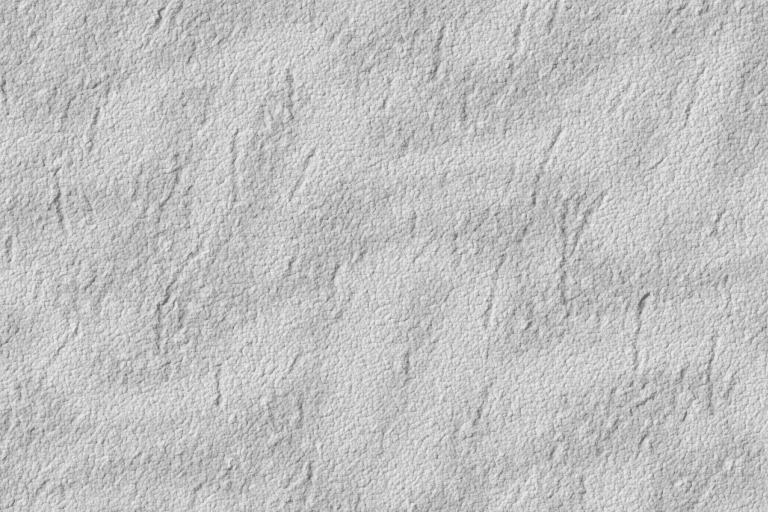
Give the GLSL for this texture, as a Shadertoy shader.

```glsl
// Pale grey rough plaster with fine grain, crumbs, pits and steep trowel scratches, lit from the upper left.

vec2 hash2(vec2 cell) {
    vec3 h = fract(vec3(cell.xyx) * vec3(0.1031, 0.1030, 0.0973));
    h += dot(h, h.yzx + 33.33);
    return fract((h.xx + h.yz) * h.zy);
}

// Cellular domes: squared distance to the nearest grain, with uneven grain heights
float grains(vec2 q) {
    vec2 base = floor(q);
    float nearest = 2.0;
    for (int y = -1; y <= 1; y++)
    for (int x = -1; x <= 1; x++) {
        vec2 cell = base + vec2(x, y);
        vec2 rel = q - cell - hash2(cell);
        nearest = min(nearest, dot(rel, rel) + 0.5 * hash2(cell + 71.0).x);
    }
    return -nearest;
}

// Separate crumbs standing on a flat floor
float crumbs(vec2 q) {
    return max(grains(q), -0.36);
}

// Sparse round holes
float pits(vec2 q) {
    return -max(grains(q) + 0.16, 0.0);
}

// Broad patches, stretched along a rising diagonal: 0 smooth, 1 rough
float roughness(vec2 p) {
    vec2 q = mat2(0.75, -0.66, 0.66, 0.75) * p * vec2(10.0, 17.0);
    q += 1.3 * sin(q.yx * 0.73 + vec2(1.0, 4.0));
    float waves = sin(q.x + 0.6 * q.y) + sin(1.7 * q.y - 0.5 * q.x + 2.0)
                + 0.7 * sin(2.9 * q.x + 1.3 * q.y + 5.0);
    return smoothstep(-1.8, 1.6, waves);
}

// Scattered, slightly bowed grooves with a low rim pushed up beside them
float scratches(vec2 q, float width, float share) {
    vec2 base = floor(q);
    float height = 0.0;
    for (int y = -1; y <= 1; y++)
    for (int x = -1; x <= 1; x++) {
        vec2 cell = base + vec2(x, y);
        vec2 rnd = hash2(cell + 13.0);
        vec2 shape = hash2(cell + 47.0);
        float angle = 1.25 + (shape.x - 0.5) * 0.9;
        vec2 along = vec2(cos(angle), sin(angle));
        vec2 rel = q - cell - rnd;
        float t = dot(rel, along);
        float side = dot(rel, vec2(-along.y, along.x)) + (shape.y - 0.5) * 0.6 * t * t;
        float halfLength = mix(0.12, 0.46, shape.y);
        float d = length(vec2(max(abs(t) - halfLength, 0.0), side)) / width;
        float groove = 0.25 * exp(-0.8 * (d - 1.8) * (d - 1.8)) - exp(-d * d);
        height += groove * step(fract(rnd.x * 7.3 + rnd.y * 3.1), share) * mix(0.5, 1.0, shape.x);
    }
    return height;
}

float plasterHeight(vec2 p, float rough) {
    vec2 ragged = p + 0.0014 * sin(p.yx * vec2(97.0, 83.0) + 2.0 * sin(p * 61.0))
                    + 0.0014 * sin(p.yx * vec2(251.0, 227.0) + 2.0 * sin(p * 143.0));
    // Crumbs lean a little with the trowel strokes
    vec2 leaning = mat2(0.95, 0.31, -0.31, 0.95) * ragged;
    float height = 0.21 * grains(p * 173.0) + 0.26 * grains(ragged * 112.0 + 5.0);
    height += mix(0.2, 0.6, rough) * crumbs(leaning * vec2(62.0, 54.0) + 9.0);
    height += mix(0.1, 0.9, rough) * crumbs(leaning * vec2(36.0, 28.0) + 31.0);
    height += mix(0.3, 1.6, rough) * pits(leaning * vec2(52.0, 38.0) + 57.0);
    // Strokes break up into flecks along their length
    float broken = 0.75 + 0.25 * sin(p.y * 71.0 + 3.0 * sin(p.x * 43.0));
    height += 0.46 * broken * scratches(ragged * 5.6 + 3.0, 0.035, 0.75);
    height += mix(0.14, 0.4, rough) * broken * scratches(ragged * 12.0 + 20.0, 0.075, 0.7);
    return height;
}

void mainImage(out vec4 fragColor, in vec2 fragCoord) {
    vec2 p = fragCoord / iResolution.y;
    float rough = roughness(p);

    // Relief shading from the slope towards the light
    vec2 toLight = 0.00125 * vec2(-0.86, 0.5);
    float lit = plasterHeight(p - toLight, rough);
    float shaded = plasterHeight(p + toLight, rough);
    float slope = clamp(lit - shaded, -0.24, 0.2);
    float cavity = 0.5 * (lit + shaded) + 0.42;

    // Shadows reach further than highlights, and hollows stay dim
    float tone = 0.778 + 0.88 * slope - 1.2 * slope * slope + 0.18 * cavity;
    fragColor = vec4(vec3(clamp(tone, 0.4, 0.9)), 1.0);
}
```
